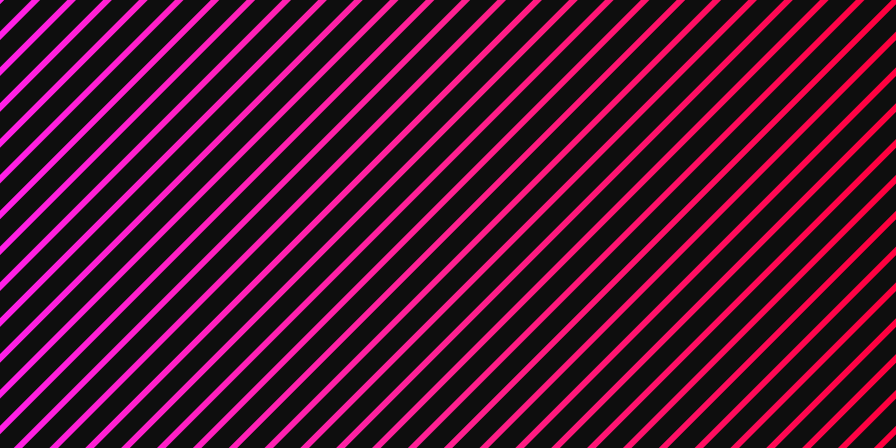
Give the GLSL for this pattern, as a Shadertoy shader.

```glsl
// Lengths are fractions of the canvas height
const float PERIOD = 0.08;        // horizontal spacing of stripes
const float COVERAGE = 0.24;      // stripe width as a share of the period
const vec3 BACKGROUND = vec3(0.055, 0.053, 0.053);
const vec3 MAGENTA = vec3(1.0, 0.125, 0.905);
const vec3 PINK = vec3(1.0, 0.13, 0.57);
const vec3 CRIMSON = vec3(1.0, 0.0, 0.24);

// Horizontal three-stop gradient, t from 0 at left to 1 at right
vec3 stripeColor(float t) {
    vec3 leftHalf = mix(MAGENTA, PINK, clamp(2.0 * t, 0.0, 1.0));
    return mix(leftHalf, CRIMSON, clamp(2.0 * t - 1.0, 0.0, 1.0));
}

// Signed distance to the nearest rising diagonal stripe
float stripeDistance(vec2 p) {
    float diagonal = p.x + 1.0 - p.y;
    float offset = abs(fract(diagonal / PERIOD + 0.5) - 0.5);
    return (offset - 0.5 * COVERAGE) * PERIOD * inversesqrt(2.0);
}

void mainImage(out vec4 fragColor, in vec2 fragCoord) {
    vec2 p = fragCoord / iResolution.y;
    float pixel = 1.0 / iResolution.y;

    // Box-filtered stripe edge, one pixel wide
    float mask = clamp(0.5 - stripeDistance(p) / pixel, 0.0, 1.0);

    vec3 color = mix(BACKGROUND, stripeColor(fragCoord.x / iResolution.x), mask);
    fragColor = vec4(color, 1.0);
}
```
